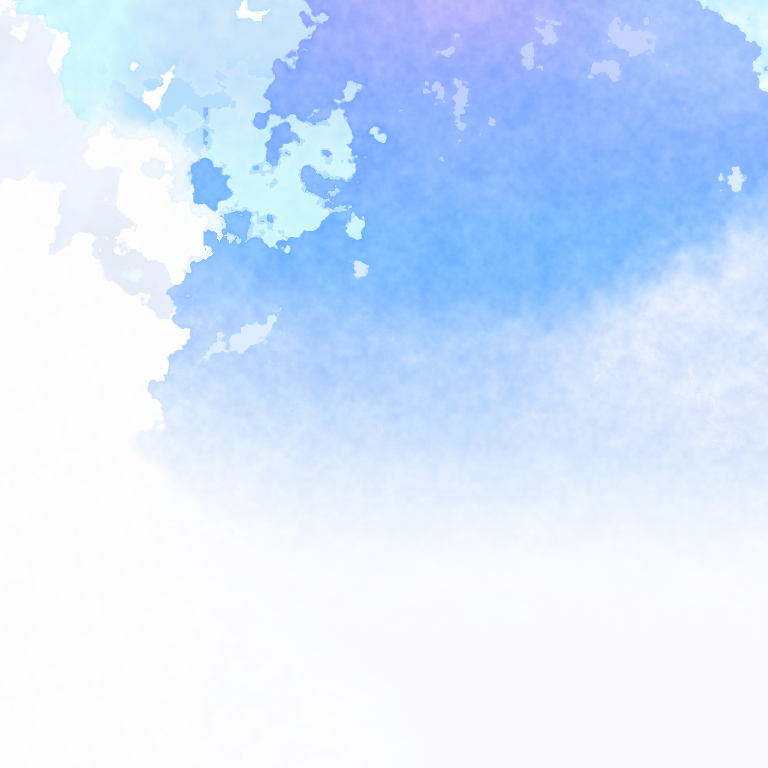
Reproduce this background procedurally as a WebGL 1 fragment shader.

```glsl
precision highp float;
uniform vec2 u_resolution;

float hash(vec2 p) {
  vec3 q = fract(vec3(p.xyx) * 0.1031);
  q += dot(q, q.yzx + 33.33);
  return fract((q.x + q.y) * q.z);
}

float noise(vec2 p) {
  vec2 i = floor(p), f = fract(p);
  f = f * f * (3.0 - 2.0 * f);
  return mix(mix(hash(i), hash(i + vec2(1.0, 0.0)), f.x),
             mix(hash(i + vec2(0.0, 1.0)), hash(i + 1.0), f.x), f.y);
}

// Layered noise centred on zero
float fbm(vec2 p) {
  float sum = 0.0, amp = 0.5;
  for (int i = 0; i < 5; i++) {
    sum += amp * (noise(p) - 0.5);
    p = mat2(1.6, 1.2, -1.2, 1.6) * p + 17.3;
    amp *= 0.5;
  }
  return sum;
}

// Signed depth inside a rounded stroke from a to b
float stroke(vec2 p, vec2 a, vec2 b, float radius) {
  vec2 ab = b - a;
  float h = clamp(dot(p - a, ab) / dot(ab, ab), 0.0, 1.0);
  return radius - length(p - a - ab * h);
}

float cover(float depth) {
  return smoothstep(-0.002, 0.003, depth);
}

// Pigment colour down the main wash
vec3 washColor(float k) {
  vec3 c = mix(vec3(0.59, 0.68, 1.0), vec3(0.54, 0.71, 1.0), smoothstep(0.03, 0.2, k));
  c = mix(c, vec3(0.50, 0.74, 1.0), smoothstep(0.18, 0.32, k));
  c = mix(c, vec3(0.71, 0.83, 0.995), smoothstep(0.34, 0.48, k));
  c = mix(c, vec3(0.87, 0.925, 0.995), smoothstep(0.47, 0.64, k));
  return mix(c, vec3(0.98, 0.982, 0.997), smoothstep(0.57, 0.76, k));
}

void main() {
  // Unit square with y measured down from the top
  vec2 p = gl_FragCoord.xy / u_resolution;
  p.y = 1.0 - p.y;
  float broad = fbm(p * 5.0 + 3.0);
  float ragged = fbm(p * 16.0 + 40.0);
  float fine = fbm(p * 45.0 + 9.0);
  float grit = fbm(p * 120.0 + 60.0);
  float torn = ragged * 0.1 + fine * 0.05;
  vec2 q = p + 0.09 * vec2(fbm(p * 20.0 + 5.0), fbm(p * 20.0 + 70.0));

  // Paper and pale lavender stains
  vec3 color = vec3(0.994, 0.995, 0.998) + grit * 0.012;
  float stain = stroke(q, vec2(0.01, 0.09), vec2(0.02, 0.2), 0.045);
  stain = max(stain, stroke(q, vec2(0.08, 0.14), vec2(0.09, 0.27), 0.04));
  stain = max(stain, stroke(q, vec2(0.1, 0.28), vec2(0.22, 0.39), 0.018)) + torn;
  color = mix(color, vec3(0.91, 0.94, 0.99) + broad * 0.1 + fine * 0.05, 0.85 * cover(stain));

  // Mottled cyan wash with bare islands
  float island = stroke(q, vec2(0.15, 0.22), vec2(0.22, 0.32), 0.058);
  float cyan = min(min(q.x - 0.04 - 0.45 * q.y, 0.345 - q.y), -island);
  cyan = min(cyan, -stroke(q, vec2(0.21, 0.105), vec2(0.24, 0.08), 0.009));
  cyan = min(cyan, -stroke(q, vec2(0.315, 0.025), vec2(0.335, 0.0), 0.008)) + torn;
  vec3 cyanColor = mix(vec3(0.82, 0.97, 0.995), vec3(0.79, 0.90, 0.99),
    smoothstep(0.14, 0.24, p.x + broad * 0.2) * smoothstep(0.24, 0.08, p.y));
  float lace = smoothstep(0.08, 0.2, p.x) * smoothstep(0.03, 0.13, p.y);
  float mottle = fine * 0.8 + ragged * 0.4;
  cyanColor += fine * 0.12 * vec3(1.0, 0.5, 0.0);
  cyanColor = mix(cyanColor, vec3(0.66, 0.84, 0.99), smoothstep(0.03, 0.06, mottle) * lace * 0.65);
  cyanColor = mix(cyanColor, vec3(0.99), 0.8 * smoothstep(-0.06, 0.0, island));
  cyanColor -= vec3(0.07, 0.03, 0.0) * exp(-max(cyan, 0.0) * 200.0);
  color = mix(color, cyanColor, cover(cyan));

  // Blue wash, fading downwards and to the right
  float k = p.y + broad * 0.035 + 0.07 * smoothstep(0.45, 0.2, p.x);
  vec3 blue = washColor(k);
  vec2 bloom = (p - vec2(0.62, -0.01)) / vec2(0.17, 0.075);
  blue = mix(blue, vec3(0.735, 0.72, 0.985), 0.9 * exp(-dot(bloom, bloom)));
  float haze = smoothstep(0.62, 0.95, p.x) * smoothstep(0.24, 0.05, p.y);
  blue = mix(blue, vec3(0.67, 0.81, 0.995), haze * (0.7 + broad));
  float veil = smoothstep(-0.07, 0.09, p.y - 0.27 - 0.5 * (1.0 - p.x) + broad * 0.1 + fine * 0.05);
  veil *= smoothstep(0.55, 0.85, p.x);
  blue = mix(blue, max(blue, vec3(0.86, 0.91, 0.985)), veil);
  float grain = smoothstep(0.85, 0.4, p.y);
  blue += (vec3(0.1, 0.07, 0.01) * (fine + grit) + vec3(0.08, 0.05, 0.0) * ragged) * grain;
  float vein = smoothstep(0.02, 0.0, abs(fbm(p * 26.0 + 80.0))) * smoothstep(-0.05, 0.15, ragged);
  blue += vec3(0.035, 0.025, 0.003) * vein * grain * smoothstep(0.3, 0.45, p.y);

  // Torn left margin and pools reaching into the cyan
  float margin = 0.41 + 0.035 * smoothstep(0.14, 0.2, q.y) - 0.2 * smoothstep(0.24, 0.38, q.y);
  margin += 0.32 * smoothstep(0.58, 1.1, q.y) - 0.04 * smoothstep(0.42, 0.56, q.y);
  float pool = q.x - margin;
  pool = max(pool, stroke(q, vec2(0.345, 0.15), vec2(0.4, 0.1), 0.033));
  pool = max(pool, stroke(q, vec2(0.27, 0.24), vec2(0.29, 0.22), 0.01));
  pool = min(pool, -stroke(q, vec2(0.39, 0.16), vec2(0.455, 0.135), 0.014));
  pool = min(pool, -stroke(q, vec2(0.42, 0.24), vec2(0.455, 0.3), 0.012)) + torn;
  float hole = min(mottle - 0.11, smoothstep(0.24, 0.29, p.x) - 0.5);
  pool = max(pool, min(hole * 0.3, smoothstep(0.1, 0.18, p.y) - 0.5));
  float soft = mix(0.003, 0.08, smoothstep(0.5, 0.75, p.y));
  blue -= vec3(0.06, 0.04, 0.0) * exp(-max(pool, 0.0) * 130.0) * smoothstep(0.7, 0.4, p.y);
  color = mix(color, blue, smoothstep(-soft, soft, pool));

  // Lifted flecks and the pale upper right corner
  float fleck = stroke(q, vec2(0.27, 0.452), vec2(0.36, 0.415), 0.004);
  fleck = max(fleck, stroke(q, vec2(0.305, 0.435), vec2(0.31, 0.46), 0.005));
  fleck = max(fleck, stroke(p, vec2(0.957, 0.245), vec2(0.973, 0.232), 0.005));
  fleck = max(fleck, stroke(p, vec2(0.455, 0.34), vec2(0.468, 0.342), 0.004));
  color = mix(color, vec3(0.88, 0.94, 0.99), 0.9 * cover(fleck + fine * 0.07));
  float spray = min(stroke(p, vec2(0.58, 0.11), vec2(0.78, 0.05), 0.07), 0.03);
  spray += ragged * 0.15 + fine * 0.3 - 0.085;
  color = mix(color, vec3(0.79, 0.85, 0.99), 0.75 * cover(spray * 0.5));
  float corner = (q.x - 0.915 - q.y * 1.2) * 0.6 + torn * 1.3;
  color = mix(color, vec3(0.85, 0.965, 0.995) + fine * vec3(0.25, 0.1, 0.0), cover(corner));

  gl_FragColor = vec4(clamp(color, 0.0, 1.0), 1.0);
}
```
